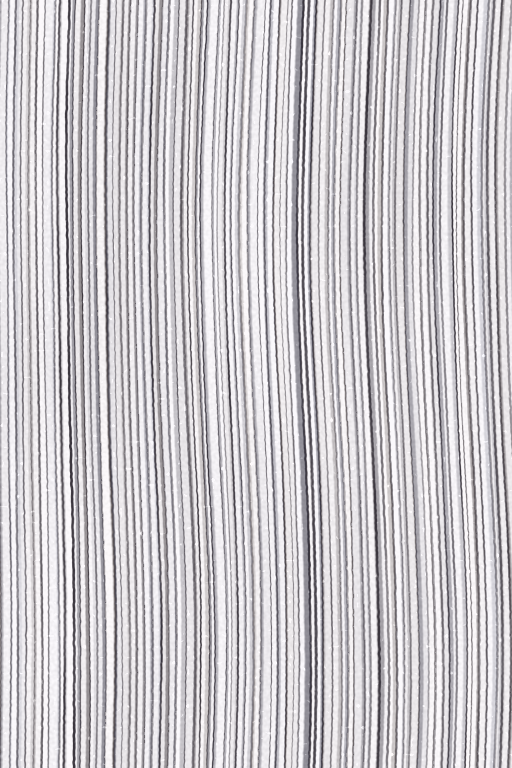
A Shadertoy shader for this texture:

```glsl
// Edges of a thick stack of paper sheets, standing upright and gently bowed.
// Jittered cells across the canvas give each sheet its width, tone and gap;
// gradient noise adds drifting borders, ragged fibres and grain.

#define SHEETS 66.0        // sheets across the canvas
#define BOW 0.014          // sideways bend, in canvas widths
#define JITTER 0.48        // unevenness of sheet widths
#define RAGGED 0.09        // roughness of the cut edges
#define GAP_MIN 0.06       // half width of the thinnest gap, in sheets
#define GAP_MAX 0.16       // half width of the widest gap
#define SOFTNESS 0.10      // blur of the gaps, in sheets
#define GRAIN 0.07         // strength of the paper grain
#define PAPER vec3(0.965, 0.955, 0.965)
#define SHADOW vec3(0.23, 0.21, 0.24)

float hash(float n) {
    n = fract(n * 0.1031);
    n *= n + 33.33;
    return fract(n * (n + n));
}

vec2 gradientAt(vec2 cell) {
    vec3 q = fract(cell.xyx * vec3(0.1031, 0.1030, 0.0973));
    q += dot(q, q.yzx + 33.33);
    float angle = 6.2832 * fract((q.x + q.y) * q.z);
    return vec2(cos(angle), sin(angle));
}

// Gradient noise, roughly -0.7 to 0.7
float noise(vec2 p) {
    vec2 i = floor(p), f = fract(p);
    vec2 u = f * f * f * (f * (f * 6.0 - 15.0) + 10.0);
    vec2 e = vec2(0.0, 1.0);
    float low = mix(dot(gradientAt(i), f),
                    dot(gradientAt(i + e.yx), f - e.yx), u.x);
    float high = mix(dot(gradientAt(i + e.xy), f - e.xy),
                     dot(gradientAt(i + e.yy), f - e.yy), u.x);
    return mix(low, high, u.y);
}

// Position of the border between sheets id - 1 and id
float borderAt(float id, float y) {
    float drift = 0.18 * noise(vec2(id * 7.31, y * 2.5));
    float fibres = RAGGED * noise(vec2(id * 3.17, y * 110.0));
    return id + JITTER * (hash(id + 11.0) - 0.5) + drift + fibres;
}

// Darkness of a gap at a given distance from its centre
float gapShade(float dist, float id, float y, float soft) {
    float halfWidth = mix(GAP_MIN, GAP_MAX, hash(id + 205.0));
    float depth = mix(0.42, 1.0, hash(id + 317.0));
    depth *= 1.0 + 0.35 * noise(vec2(id * 5.7, y * 6.0));
    return depth * (1.0 - smoothstep(halfWidth - soft, halfWidth + soft, dist));
}

void mainImage(out vec4 fragColor, in vec2 fragCoord) {
    vec2 uv = fragCoord / iResolution.xy;
    float y = uv.y * 1.5;
    float pixel = SHEETS / iResolution.x;
    float soft = max(SOFTNESS, 0.6 * pixel);

    // Bow of the whole stack
    float bow = BOW * cos(5.4 * (uv.y - 0.14)) * smoothstep(-0.2, 0.5, uv.x);
    bow += 0.3 * BOW * noise(vec2(uv.x * 3.0, y * 2.0));
    float x = (uv.x - bow) * SHEETS;

    // Sheet that holds this point
    float id = floor(x);
    if (x < borderAt(id, y)) id -= 1.0;
    else if (x >= borderAt(id + 1.0, y)) id += 1.0;
    float left = borderAt(id, y);
    float right = borderAt(id + 1.0, y);
    float t = (x - left) / (right - left);

    // Lit rim beside a greyer face; some sheets face the other way
    float side = hash(id + 71.0) < 0.3 ? 1.0 - t : t;
    float split = mix(0.46, 0.85, hash(id + 137.0));
    float blend = max(0.12, 0.7 * pixel);
    float rim = 1.0 - smoothstep(split - blend, split + blend, side);
    float face = mix(0.48, 0.88, hash(id + 59.0));
    float tone = mix(face, mix(0.93, 1.04, hash(id + 83.0)), rim);

    // Dark gaps on both sides
    float gap = max(gapShade(x - left, id, y, soft),
                    gapShade(right - x, id + 1.0, y, soft));
    tone *= 1.0 - min(gap, 1.0);

    // Grain, bright loose fibres and slow changes of light
    tone += GRAIN * noise(vec2(x * 2.3, y * 150.0));
    float fibre = noise(vec2(x * 1.6 + 40.0, y * 95.0));
    tone += 0.30 * smoothstep(0.36, 0.60, fibre) * (1.0 - 0.5 * gap);
    tone += 0.05 * noise(vec2(uv.x * 3.0 + 9.0, y * 2.0));

    vec3 color = mix(SHADOW, PAPER, clamp(tone, 0.0, 1.03));

    // Cool or warm tint, strongest in the mid tones
    float tint = hash(id + 449.0) - 0.45;
    color += vec3(-0.022, -0.006, 0.024) * tint * (1.0 - 0.7 * rim);
    fragColor = vec4(clamp(color, 0.0, 1.0), 1.0);
}
```
